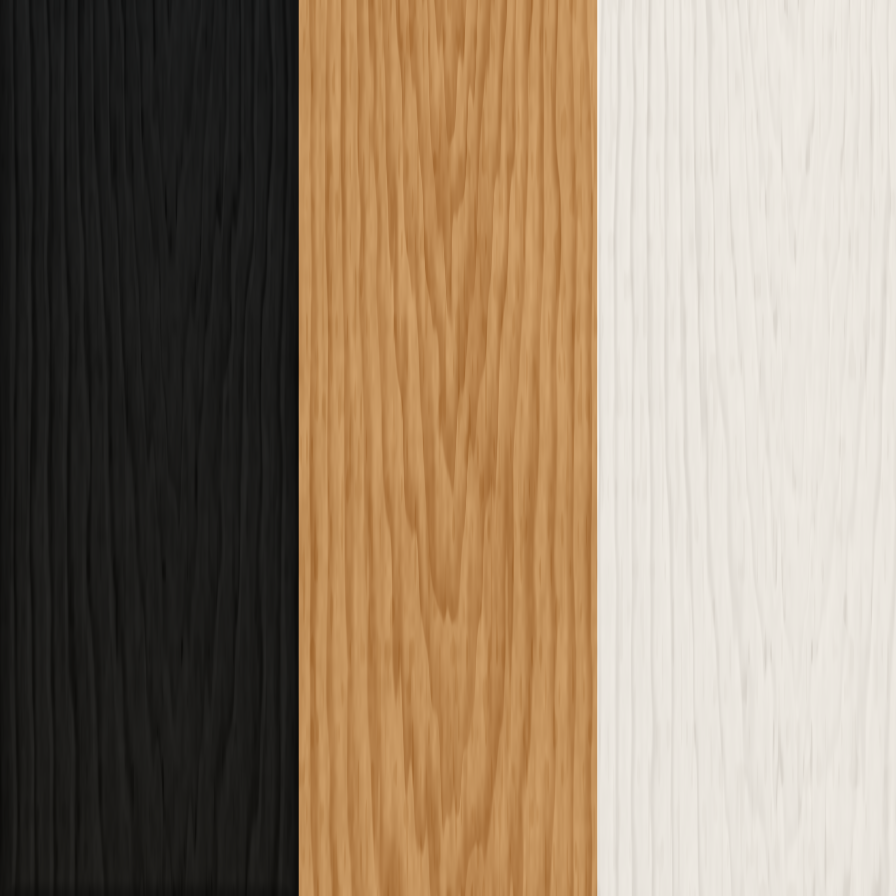
Give the GLSL for this texture, as a Shadertoy shader.

```glsl
// Three upright wood planks: black stained, natural oak and white washed.
// Growth rings are contours of distance from the plank heart, pulled into
// downward pointing arches; stretched noise adds fibres and short pores.

float hash(vec2 p) {
    p = fract(p * vec2(0.1031, 0.1137));
    p += dot(p, p.yx + 33.33);
    return fract((p.x + p.y) * p.x * 17.0);
}

float noise(vec2 p) {
    vec2 i = floor(p), f = fract(p);
    f = f * f * (3.0 - 2.0 * f);
    return mix(mix(hash(i), hash(i + vec2(1, 0)), f.x),
               mix(hash(i + vec2(0, 1)), hash(i + 1.0), f.x), f.y);
}

// Fine vertical fibres, centred on zero
float fibres(vec2 p) {
    return 0.6 * noise(p * vec2(260.0, 12.0) + 40.0)
         + 0.4 * noise(p * vec2(420.0, 55.0) + 90.0) - 0.5;
}

// Short dark dashes along the grain
float pores(vec2 p) {
    return smoothstep(0.64, 0.9, noise(p * vec2(330.0, 22.0) + 150.0));
}

// Closeness to the arched middle of a plank
float archWeight(float d, float width) {
    return exp(-d * d / (width * width));
}

// Ring number; its whole steps are the edges of the growth rings
float rings(vec2 p, float heart, float rate, float taper, float width, float phase) {
    float sway = 0.007 * (noise(p * vec2(9.0, 4.0) + heart * 70.0) - 0.5)
               + 0.003 * (noise(p * vec2(24.0, 13.0) + heart * 30.0) - 0.5);
    float d = p.x - heart + sway;
    float arch = archWeight(d, width);
    float ragged = noise(p * vec2(170.0, 8.0) + 20.0) - 0.5;
    return rate * sqrt(d * d + 0.00006) - taper * (p.y - 0.75) * arch
         + ragged * (0.16 + 0.5 * arch) + phase;
}

// Latewood band: slow rise and quick fall inside each ring
float band(float r, float start) {
    float f = fract(r);
    return smoothstep(start, 0.86, f) * (1.0 - smoothstep(0.88, 1.0, f));
}

vec3 oakPlank(vec2 p) {
    float arch = archWeight(p.x - 0.5, 0.075);
    float r = rings(p, 0.503, 56.0, 5.0, 0.08, 0.17);
    float strength = 0.55 + 0.45 * noise(vec2(floor(r) * 7.3, p.y * 5.0));
    float late = band(r, mix(0.42, 0.2, arch)) * strength;
    float cloud = noise(p * vec2(24.0, 3.0) + 7.0) - 0.5;
    float streak = smoothstep(0.5, 0.85, noise(p * vec2(75.0, 5.0) + 61.0));
    vec3 c = mix(vec3(0.785, 0.595, 0.385), vec3(0.645, 0.425, 0.215), late * 0.82);
    c = mix(c, vec3(0.68, 0.46, 0.25), 0.45 * streak * arch);
    c += vec3(0.9, 1.0, 1.0) * (0.085 * fibres(p) + 0.03 * cloud);
    c -= vec3(0.035, 0.045, 0.05) * pores(p);
    // Slightly deeper tone toward the lower left
    return c - 0.02 * smoothstep(0.45, 0.33, p.x) - 0.012 * (1.0 - p.y);
}

vec3 blackPlank(vec2 p) {
    float r = rings(p, 0.195, 53.0, 4.0, 0.085, 0.4);
    float arch = archWeight(p.x - 0.195, 0.07);
    float broken = mix(1.0, 0.4 + 0.6 * pores(p), arch);
    float groove = band(r, 0.62) * broken;
    float ridge = band(r - 0.22, 0.6) * broken;
    vec3 c = mix(vec3(0.112, 0.108, 0.098), vec3(0.104, 0.106, 0.106), p.y);
    c += 0.022 * ridge - 0.042 * groove + 0.035 * fibres(p) - 0.012 * pores(p);
    // Soft shade around the outer edges
    float edge = min(p.x, min(p.y, 0.3333 - p.x));
    return c * mix(0.72, 1.0, smoothstep(0.0, 0.022, edge));
}

vec3 whitePlank(vec2 p) {
    float r = rings(p, 0.885, 54.0, 4.5, 0.1, 0.25);
    float arch = archWeight(p.x - 0.9, 0.085);
    float broken = mix(0.9, 0.2 + 0.5 * pores(p), arch);
    float fade = 0.55 + 0.45 * noise(vec2(floor(r) * 5.1, p.y * 4.0));
    float groove = band(r, 0.64) * broken * fade;
    vec3 c = vec3(0.922, 0.904, 0.875);
    c += 0.024 * fibres(p) + 0.008 * band(r - 0.2, 0.6);
    c -= vec3(0.075, 0.078, 0.08) * groove;
    c -= vec3(0.018, 0.02, 0.022) * pores(p);
    return c + 0.008 * (p.y - 0.5);
}

void mainImage(out vec4 fragColor, in vec2 fragCoord) {
    vec2 p = fragCoord / iResolution.xy;
    float soft = 0.5 / iResolution.x;
    float toOak = smoothstep(-soft, soft, p.x - 1.0 / 3.0);
    float toWhite = smoothstep(-soft, soft, p.x - 2.0 / 3.0);
    vec3 c = mix(blackPlank(p), oakPlank(p), toOak);
    c = mix(c, whitePlank(p), toWhite);

    // Thin light bevel on the left side of the oak and white planks
    float bevel = toOak * (1.0 - smoothstep(0.0, 0.003, p.x - 1.0 / 3.0))
                + toWhite * (1.0 - smoothstep(0.0, 0.003, p.x - 2.0 / 3.0));
    c += 0.05 * bevel;
    fragColor = vec4(clamp(c, 0.0, 1.0), 1.0);
}
```
